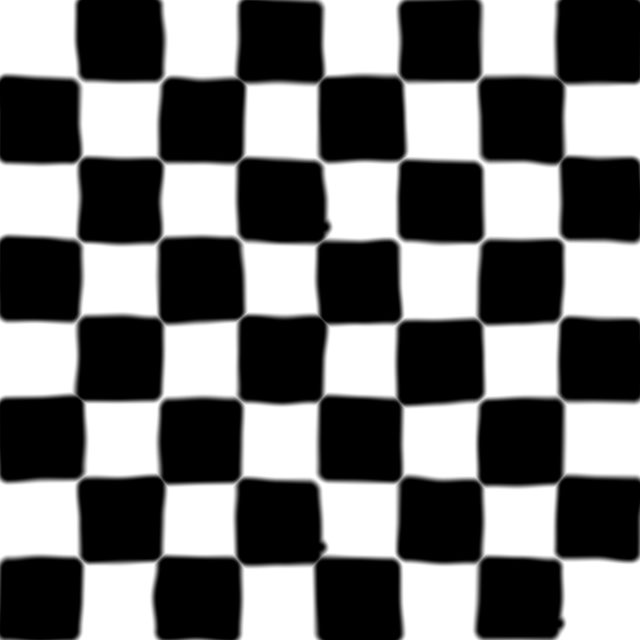
Give the GLSL for this pattern, as a Shadertoy shader.

```glsl
const float CELLS = 8.0;           // squares across and down
const float HALF_SIZE = 0.532;     // half width of a dark square, in cells
const float CORNER_RADIUS = 0.125;
const float BLUR = 0.052;          // half width of the soft edge
const float SHIFT = 0.022;         // offset of each square
const float SIZE_VARIATION = 0.014;
const float SKEW = 0.035;
const float WOBBLE = 0.055;        // hand-drawn waviness of the outline
const float WOBBLE_FREQ = 2.6;
const float NUB_CHANCE = 0.16;     // share of squares with a small bump
const float NUB_RADIUS = 0.075;
const vec3 INK = vec3(0.0);
const vec3 PAPER = vec3(1.0);

vec2 hash22(vec2 p) {
    vec3 q = fract(p.xyx * vec3(0.1031, 0.1030, 0.0973));
    q += dot(q, q.yzx + 33.33);
    return fract((q.xx + q.yz) * q.zy);
}

vec2 signedHash(vec2 p) {
    return 2.0 * hash22(p) - 1.0;
}

vec2 signedNoise(vec2 p) {
    vec2 i = floor(p);
    vec2 f = fract(p);
    f = f * f * (3.0 - 2.0 * f);
    vec2 low = mix(signedHash(i), signedHash(i + vec2(1.0, 0.0)), f.x);
    vec2 high = mix(signedHash(i + vec2(0.0, 1.0)), signedHash(i + 1.0), f.x);
    return mix(low, high, f.y);
}

float roundedBox(vec2 p, vec2 halfSize, float radius) {
    vec2 q = abs(p) - halfSize + radius;
    return length(max(q, 0.0)) + min(max(q.x, q.y), 0.0) - radius;
}

float smoothUnion(float a, float b, float k) {
    float h = max(k - abs(a - b), 0.0) / k;
    return min(a, b) - 0.25 * h * h * k;
}

// Signed distance to one irregular dark square
float inkSquare(vec2 p, vec2 cell) {
    vec2 seed = cell * 7.0 + 19.0;
    p -= SHIFT * signedHash(seed);
    p += SKEW * signedHash(seed + 1.0) * p.yx;
    p += WOBBLE * 0.5 * signedNoise(p * WOBBLE_FREQ + seed * 5.0);
    vec2 halfSize = HALF_SIZE + SIZE_VARIATION * signedHash(seed + 2.0);
    float d = roundedBox(p, halfSize, CORNER_RADIUS);

    // Occasional bump low on one side
    vec2 pick = hash22(seed + 3.0);
    if (pick.x < NUB_CHANCE) {
        float side = pick.y < 0.3 ? -1.0 : 1.0;
        vec2 nub = vec2(side * (halfSize.x - 0.02), -0.32);
        d = smoothUnion(d, length(p - nub) - NUB_RADIUS, 0.05);
    }
    return d;
}

void mainImage(out vec4 fragColor, in vec2 fragCoord) {
    vec2 p = fragCoord / iResolution.xy * CELLS;
    vec2 home = floor(p);

    // Dark squares spill slightly into neighbouring cells
    float d = 1.0;
    for (int y = -1; y <= 1; y++) {
        for (int x = -1; x <= 1; x++) {
            vec2 cell = home + vec2(x, y);
            bool inside = all(greaterThanEqual(cell, vec2(0.0)))
                       && all(lessThan(cell, vec2(CELLS)));
            bool dark = mod(cell.x + cell.y, 2.0) < 0.5;
            if (inside && dark) {
                d = min(d, inkSquare(p - cell - 0.5, cell));
            }
        }
    }

    float softness = max(BLUR, CELLS / iResolution.y);
    float paper = smoothstep(-softness, softness, d);
    fragColor = vec4(mix(INK, PAPER, paper), 1.0);
}
```
